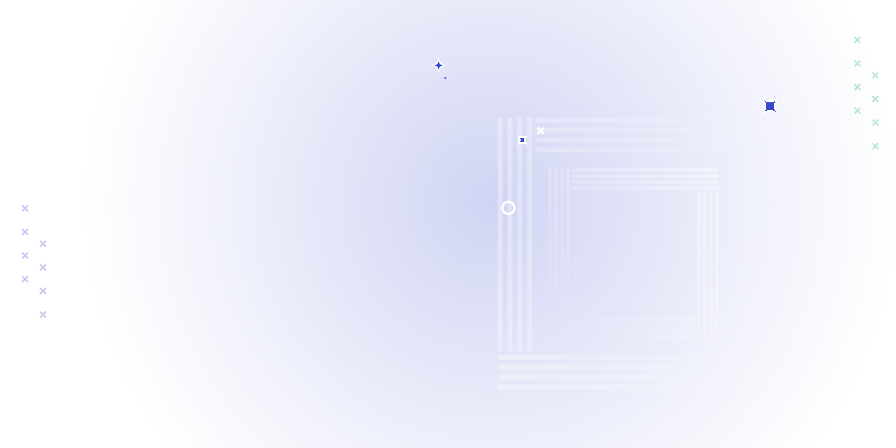
This background is drawn by a Shadertoy shader. Its source:

```glsl
// Soft periwinkle glow on white with pinwheel stripe frames, crosses, sparkles and a ring.

// Units: percent of the canvas height, origin at the lower left.
#define GLOW_CENTER vec2(109.5, 55.0)
#define GLOW_RADIUS 92.0
#define GLOW_FALLOFF 1.1
#define FRAME_CENTER vec2(141.4, 43.4)
#define OUTER_OPACITY 0.33
#define INNER_OPACITY 0.42
#define CROSS_STEP 5.27
#define CROSS_SIZE 0.7

const vec3 WHITE = vec3(1.0);
const vec3 PERIWINKLE = vec3(0.815, 0.83, 0.953);
const vec3 INDIGO = vec3(0.22, 0.28, 0.80);
const vec3 MINT = vec3(0.70, 0.89, 0.83);
const vec3 LAVENDER = vec3(0.77, 0.76, 0.93);

float pixelSize() { return 100.0 / iResolution.y; }

// Antialiased coverage of a signed distance
float fill(float d) { return clamp(0.5 - d / pixelSize(), 0.0, 1.0); }

void paint(inout vec3 color, vec3 ink, float coverage) {
    color = mix(color, ink, coverage);
}

// Four bars of four stripes, each a quarter turn from the last
float pinwheel(vec2 q, float halfSize, float period) {
    float d = 1e3;
    float barLength = 2.0 * halfSize - 3.85 * period;
    for (int i = 0; i < 4; i++) {
        float s = (q.x + halfSize) / period;
        float stripe = (abs(fract(s + 0.25) - 0.5) - 0.25) * period;
        float across = (abs(s - 1.75) - 1.75) * period;
        float along = abs(q.y - halfSize + 0.5 * barLength) - 0.5 * barLength;
        d = min(d, max(max(stripe, across), along));
        q = vec2(-q.y, q.x);
    }
    return d;
}

// Frame opacity grows from one side to the other
float frameFade(vec2 q, float halfSize, vec2 direction) {
    return clamp(0.5 + 0.5 * dot(q, direction) / halfSize, 0.0, 1.0);
}

vec2 turnEighth(vec2 q) { return vec2(q.x + q.y, q.y - q.x) * 0.70711; }

float diagonalCross(vec2 q, float size, float stroke) {
    q = abs(turnEighth(q));
    return max(max(q.x, q.y) - size * 1.3, min(q.x, q.y) - stroke);
}

// Two staggered columns of four crosses, running down from the start
float crossColumns(vec2 p, vec2 start) {
    float d = 1e3;
    for (int i = 0; i < 8; i++) {
        float column = float(i / 4);
        float row = float(i % 4) + 1.5 * column;
        vec2 center = start + vec2(4.0 * column, -CROSS_STEP * row);
        d = min(d, diagonalCross(p - center, CROSS_SIZE, 0.17));
    }
    return d;
}

// Four-pointed star with concave sides
float star(vec2 q, float radius) {
    q = pow(abs(q), vec2(0.6));
    return pow(q.x + q.y, 1.0 / 0.6) - radius;
}

void sparkle(inout vec3 color, vec2 q, float rays, float core) {
    paint(color, WHITE, fill(star(q, rays)));
    paint(color, INDIGO, fill(star(q, core)));
}

void mainImage(out vec4 fragColor, in vec2 fragCoord) {
    vec2 p = fragCoord * pixelSize();

    // Background glow
    float glow = max(1.0 - length(p - GLOW_CENTER) / GLOW_RADIUS, 0.0);
    vec3 color = mix(WHITE, PERIWINKLE, pow(glow, GLOW_FALLOFF));

    // Nested stripe frames
    vec2 q = p - FRAME_CENTER;
    float outer = fill(pinwheel(q, 30.3, 2.19)) * frameFade(q, 30.3, vec2(-1.0, 0.0));
    float inner = fill(pinwheel(q, 19.0, 1.36)) * frameFade(q, 19.0, vec2(0.5));
    paint(color, WHITE, outer * OUTER_OPACITY);
    paint(color, WHITE, inner * INNER_OPACITY);

    // Cross columns at both sides
    paint(color, LAVENDER, fill(crossColumns(p, vec2(5.6, 53.5))));
    paint(color, MINT, fill(crossColumns(p, vec2(191.4, 91.1))));

    // White cross and ring
    paint(color, WHITE, fill(diagonalCross(p - vec2(120.7, 70.8), 0.8, 0.24)));
    paint(color, WHITE, fill(abs(length(p - vec2(113.5, 53.6)) - 1.35) - 0.25));

    // Sparkles and a small dot
    sparkle(color, turnEighth(p - vec2(171.9, 76.3)), 2.9, 1.9);
    sparkle(color, turnEighth(p - vec2(116.6, 68.75)), 1.9, 0.85);
    sparkle(color, p - vec2(97.9, 85.4), 1.8, 1.0);
    paint(color, INDIGO, fill(length(p - vec2(99.4, 82.6)) - 0.2));

    fragColor = vec4(color, 1.0);
}
```
